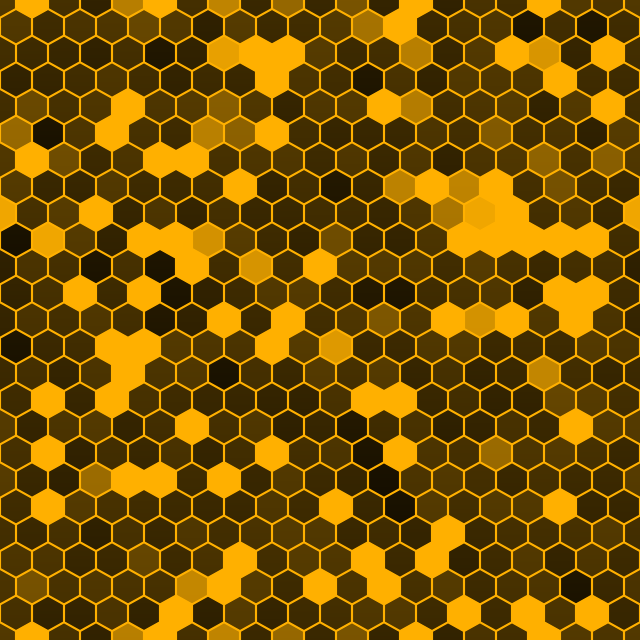
A WebGL 1 fragment shader for this pattern:

```glsl
precision highp float;

uniform vec2 u_resolution;

const vec2 CELLS = vec2(20.0, 24.0);
const float ROW_STEP = 0.8660254;
const float LINE_HALF_WIDTH = 0.034;
const vec3 AMBER = vec3(1.0, 0.69, 0.0);

float hash(vec2 p) {
  return fract(sin(dot(p, vec2(127.1, 311.7))) * 43758.5453);
}

// Offset from the centre of the nearest hexagon, cells one unit wide
vec2 hexOffset(vec2 p) {
  vec2 period = vec2(1.0, 2.0 * ROW_STEP);
  vec2 even = mod(p + 0.5 * period, period) - 0.5 * period;
  vec2 odd = mod(p, period) - 0.5 * period;
  return dot(even, even) < dot(odd, odd) ? even : odd;
}

float hexEdgeDistance(vec2 offset) {
  vec2 q = abs(offset);
  return 0.5 - max(q.x, dot(q, vec2(0.5, ROW_STEP)));
}

// Mostly dim cells, a few near black, some half lit, the rest fully lit
float cellTone(vec2 id) {
  float kind = hash(id + 3.7);
  float shade = hash(id + 41.3);
  if (kind < 0.025) return mix(0.09, 0.14, shade);
  if (kind < 0.75) return mix(0.18, 0.335, shade);
  if (kind < 0.845) return mix(0.36, 0.95, shade);
  return 1.0;
}

void main() {
  vec2 uv = gl_FragCoord.xy / u_resolution;
  vec2 p = uv * CELLS * vec2(1.0, ROW_STEP);
  vec2 offset = hexOffset(p);

  // Integer cell index, wrapped so the field tiles
  vec2 id = floor((p - offset) * vec2(2.0, 1.0 / ROW_STEP) + 0.5);
  id = mod(id, CELLS * vec2(2.0, 1.0));

  // Fill with a faint vertical falloff, then the bright outline
  float tone = cellTone(id);
  tone = min(tone + 0.02 * offset.y * (1.0 - tone), 1.0);
  float pixel = CELLS.x / u_resolution.x;
  float edge = hexEdgeDistance(offset) - LINE_HALF_WIDTH;
  float line = 1.0 - smoothstep(-0.6 * pixel, 0.6 * pixel, edge);

  gl_FragColor = vec4(AMBER * mix(tone, 1.0, line), 1.0);
}
```
